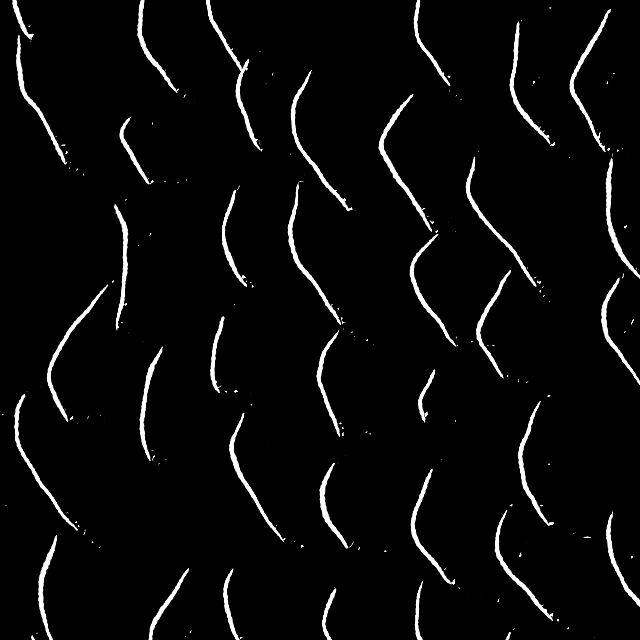
A Shadertoy shader for this pattern:

```glsl
// Thin white crescent strokes in staggered columns on black, like the lit left
// rims of ripples. Each stroke is a bent curve with tapered ends; its lower
// tail frays into small dashes and specks cut from fine gradient noise.

const vec3 BACKGROUND = vec3(0.0);
const vec3 RIM = vec3(1.0);
const vec2 CELL = vec2(0.145, 0.19);     // column spacing, stroke spacing
const float HALF_WIDTH = 0.0033;
const float SPECK_FREQUENCY = 165.0;

vec2 hash2(vec2 p) {
    vec3 q = fract(vec3(p.xyx) * vec3(0.1031, 0.1030, 0.0973));
    q += dot(q, q.yzx + 33.33);
    return fract((q.xx + q.yz) * q.zy);
}

float cornerSlope(vec2 corner, vec2 offset) {
    float angle = 6.2832 * hash2(corner + 71.0).x;
    return dot(vec2(cos(angle), sin(angle)), offset);
}

float gradientNoise(vec2 p) {
    vec2 i = floor(p), f = p - i;
    vec2 u = f * f * f * (f * (f * 6.0 - 15.0) + 10.0);
    vec2 e = vec2(1.0, 0.0);
    float low = mix(cornerSlope(i, f), cornerSlope(i + e.xy, f - e.xy), u.x);
    float high = mix(cornerSlope(i + e.yx, f - e.yx), cornerSlope(i + e.xx, f - e.xx), u.x);
    return mix(low, high, u.y);
}

float segmentDistance(vec2 p, vec2 along) {
    float h = clamp(dot(p, along) / dot(along, along), 0.0, 1.0);
    return length(p - along * h);
}

// Two straight arms joined by a round apex; t runs from -1 (bottom) to 1 (top).
float bendOffset(float t, float apex, float bow) {
    float s = t - apex;
    return bow * (sqrt(s * s + 0.09) - 0.6);
}

// Returns x: signed distance to the stroke, y: density of specks around it.
vec2 strokeField(vec2 p, vec2 id) {
    vec2 shape = hash2(id + 13.0), lean = hash2(id + 37.0), tail = hash2(id + 59.0);
    float halfLength = mix(0.035, 0.112, sqrt(shape.x));
    float bow = halfLength * mix(0.35, 0.85, shape.y);
    bow *= lean.x < 0.14 ? -0.7 : 1.0;
    float apex = mix(-0.35, 0.5, lean.y);
    float tilt = halfLength * mix(-0.28, 0.16, tail.x);

    float t = p.y / halfLength;
    float tc = clamp(t, -1.0, 1.0);
    float dx = p.x - bendOffset(tc, apex, bow) - tilt * tc;
    float s = tc - apex;
    float slope = (bow * s / sqrt(s * s + 0.09) + tilt) / halfLength;
    float across = dx / sqrt(1.0 + slope * slope);
    float taper = sqrt(max(1.0 - tc * tc * tc * tc, 0.0));
    float past = max(abs(t) - 1.0, 0.0) * halfLength;
    float d = length(vec2(across, past)) - HALF_WIDTH * mix(0.25, 1.0, taper);

    // Fraying on the inner side of the lower arm.
    float fray = smoothstep(0.011, 0.002, abs(across - 0.005))
               * smoothstep(-0.15, -0.95, t) * smoothstep(0.012, 0.0, past);
    // Loose trail leading away from the bottom end, and a weaker one on top.
    vec2 bottom = vec2(bendOffset(-1.0, apex, bow) - tilt, -halfLength);
    vec2 top = vec2(bendOffset(1.0, apex, bow) + tilt, halfLength);
    vec2 bottomTrail = vec2(mix(0.02, 0.075, tail.y), mix(-0.03, 0.015, tail.x));
    float trail = smoothstep(0.014, 0.0, segmentDistance(p - bottom, bottomTrail));
    float topTrail = smoothstep(0.014, 0.0, segmentDistance(p - top, vec2(0.016, 0.012)));
    // Short slanted streak inside the bend of some strokes.
    vec2 streakStart = vec2(mix(0.01, 0.035, tail.x), mix(-0.03, 0.03, lean.y));
    float streak = smoothstep(0.008, 0.0, segmentDistance(p - streakStart, vec2(0.016, 0.024)))
                 * step(0.68, tail.y);
    float density = max(max(0.85 * fray, 0.6 * trail), max(0.55 * topTrail, 0.75 * streak));
    return vec2(d, density);
}

// Nearest stroke and strongest speck density over the neighbouring cells.
vec2 strokeLattice(vec2 p) {
    vec2 field = vec2(1.0, 0.0);
    float column = floor(p.x / CELL.x);
    for (float i = -1.0; i <= 1.0; i++) {
        float c = column + i;
        float stagger = hash2(vec2(c, 5.0)).y;
        float row = floor(p.y / CELL.y - stagger);
        for (float j = -1.0; j <= 1.0; j++) {
            vec2 id = vec2(c, row + j) + 20.0;
            if (hash2(id + 91.0).x < 0.07) continue;
            vec2 jitter = mix(vec2(0.25, 0.4), vec2(0.75, 0.6), hash2(id));
            vec2 center = (vec2(c, row + j + stagger) + jitter) * CELL;
            vec2 stroke = strokeField(p - center, id);
            field = vec2(min(field.x, stroke.x), max(field.y, stroke.y));
        }
    }
    return field;
}

void mainImage(out vec4 fragColor, in vec2 fragCoord) {
    float pixel = 1.0 / min(iResolution.x, iResolution.y);
    vec2 uv = fragCoord * pixel;

    // Gentle sideways wander bends the strokes irregularly.
    vec2 p = uv;
    p.x += 0.02 * gradientNoise(uv * 7.0 + 3.0) + 0.006 * gradientNoise(uv * 24.0 + 11.0);
    vec2 field = strokeLattice(p);

    float rough = 0.0014 * gradientNoise(uv * 190.0);
    float line = smoothstep(0.5 * pixel, -0.5 * pixel, field.x + rough);

    // Slanted grains appear where the density lowers the threshold.
    vec2 grain = vec2(uv.x - 0.3 * uv.y, uv.y * 0.85) * SPECK_FREQUENCY;
    float threshold = mix(0.8, 0.16, field.y);
    float soft = 0.6 * SPECK_FREQUENCY * pixel;
    float specks = smoothstep(-0.5 * soft, 0.5 * soft, gradientNoise(grain) - threshold);
    specks *= step(0.01, field.y);

    fragColor = vec4(mix(BACKGROUND, RIM, max(line, specks)), 1.0);
}
```
